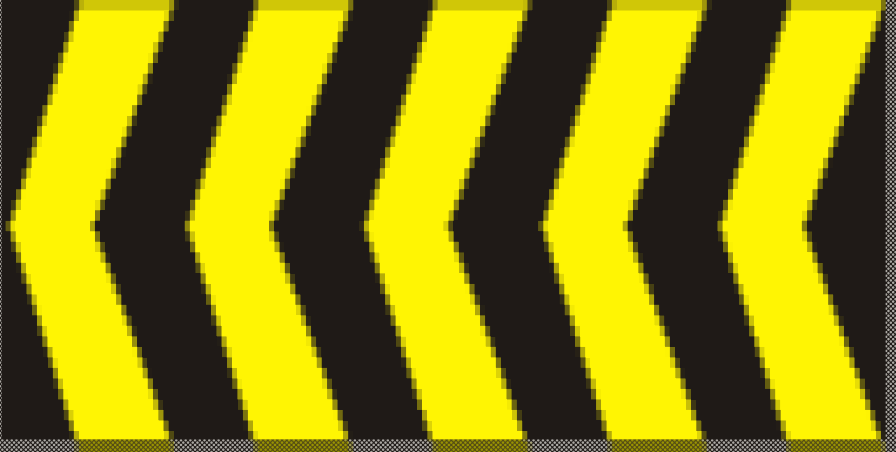
Give the GLSL for this pattern, as a Shadertoy shader.

```glsl
#define COUNT 5.0
#define PERIOD 0.393
#define TIP vec2(0.021, 0.4988)
#define LEAN 0.312
#define BAND vec2(0.185, 0.05)
#define CELL vec2(0.01167, 0.023256)
#define SOFTNESS 0.019
#define DOT_PITCH 0.0104
#define INK vec3(0.12, 0.10, 0.09)
#define YELLOW vec3(1.0, 0.96, 0.01)
#define OLIVE vec3(0.33, 0.30, 0.08)
#define GREY vec3(0.67, 0.66, 0.64)

// Cell centre, with a one-pixel ramp across each cell border
vec2 snapToCells(vec2 p, float pixel) {
    vec2 u = p / CELL;
    vec2 border = floor(u + 0.5);
    return (border + clamp((u - border) * CELL / pixel, -0.5, 0.5)) * CELL;
}

// Coverage of the row of left-pointing chevrons
float chevrons(vec2 p) {
    float rise = abs(p.y - TIP.y);
    float x = p.x - TIP.x - LEAN * rise;
    float index = clamp(floor(x / PERIOD + 0.15), 0.0, COUNT - 1.0);
    float local = x - index * PERIOD;
    float width = BAND.x + BAND.y * rise;
    return clamp(0.5 + min(local, width - local) / SOFTNESS, 0.0, 1.0);
}

// Staggered grid of fine dots
float dots(vec2 p, float pixel) {
    vec2 u = p / DOT_PITCH;
    vec2 a = fract(u) - 0.5;
    vec2 b = fract(u + 0.5) - 0.5;
    float d = (min(length(a), length(b)) - 0.26) * DOT_PITCH;
    return clamp(0.5 - d / pixel, 0.0, 1.0);
}

// Coverage of a strip reaching inward from an edge
float strip(float distanceFromEdge, float width, float pixel) {
    return clamp(0.5 + (width - distanceFromEdge) / pixel, 0.0, 1.0);
}

void mainImage(out vec4 fragColor, in vec2 fragCoord) {
    float pixel = 1.0 / iResolution.y;
    vec2 p = fragCoord * pixel;
    float aspect = iResolution.x * pixel;

    // Coarsely stepped chevrons
    float cover = chevrons(snapToCells(p, pixel));
    vec3 color = mix(INK, YELLOW, cover);

    // Dimmed top row
    float top = strip(1.0 - p.y, CELL.y, pixel);
    color = mix(color, mix(INK, YELLOW, cover * 0.79), top);

    // Dotted strips along the bottom and both sides
    float edge = strip(p.y, 0.028, pixel);
    edge = max(edge, strip(aspect - p.x, 0.023, pixel));
    edge = max(edge, strip(p.x, 0.004, pixel));
    vec3 base = mix(INK, OLIVE, cover);
    vec3 speck = mix(GREY, YELLOW * 0.6, cover);
    color = mix(color, mix(base, speck, dots(p, pixel)), edge);

    fragColor = vec4(color, 1.0);
}
```
